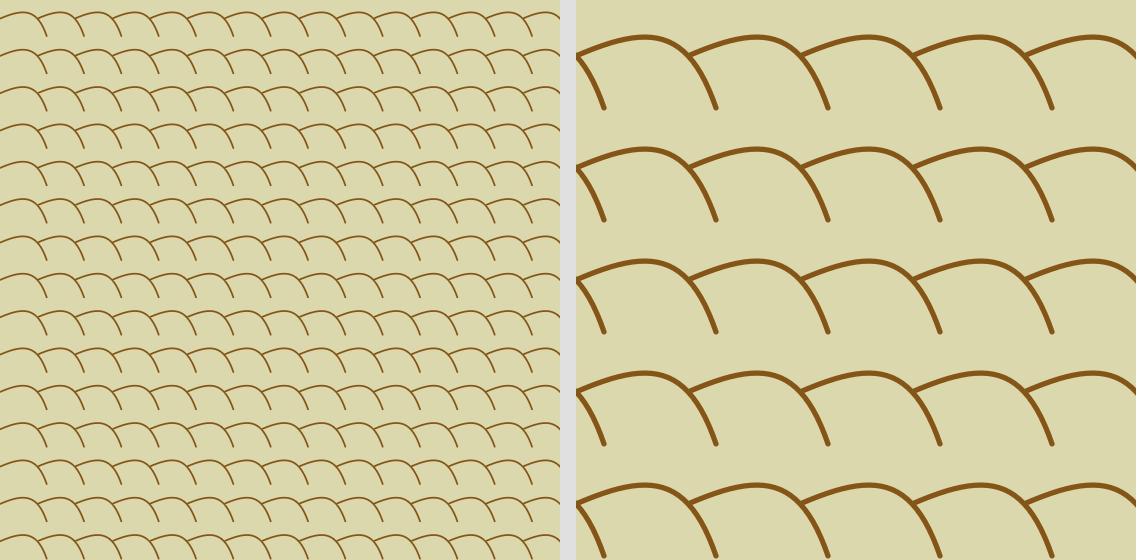
Left: the whole. Right: its middle third, enlarged.
A WebGL 2 fragment shader for this pattern:

```glsl
#version 300 es
precision highp float;
// Rows of thin brown overlapping wave crests on a plain straw ground.
// Each cell holds one cubic curve that leans past its right edge, so every
// pixel measures the distance to its own crest and to the left neighbour's.

#define REPEATS 15.0
#define LINE_WIDTH 0.047
#define SEGMENTS 24
#define GROUND_COLOR vec3(0.862, 0.847, 0.682)
#define LINE_COLOR vec3(0.520, 0.335, 0.095)
// Curve control points in cell units, y up
#define CREST_START vec2(0.010, 0.505)
#define CREST_RISE vec2(0.650, 0.780)
#define CREST_FALL vec2(1.000, 0.762)
#define CREST_END vec2(1.250, 0.037)

uniform vec2 u_resolution;
out vec4 fragColor;

float segmentDistance(vec2 p, vec2 a, vec2 b) {
    vec2 ab = b - a;
    float along = clamp(dot(p - a, ab) / dot(ab, ab), 0.0, 1.0);
    return length(p - a - ab * along);
}

vec2 crestPoint(float t) {
    float s = 1.0 - t;
    return s * s * s * CREST_START + 3.0 * s * s * t * CREST_RISE
         + 3.0 * s * t * t * CREST_FALL + t * t * t * CREST_END;
}

// Distance to the crest, traced as a chain of short segments
float crestDistance(vec2 p) {
    float nearest = 10.0;
    vec2 previous = CREST_START;
    for (int i = 1; i <= SEGMENTS; i++) {
        vec2 next = crestPoint(float(i) / float(SEGMENTS));
        nearest = min(nearest, segmentDistance(p, previous, next));
        previous = next;
    }
    return nearest;
}

void main() {
    vec2 grid = gl_FragCoord.xy / u_resolution * REPEATS;
    vec2 cell = fract(grid);
    float pixelSize = REPEATS / min(u_resolution.x, u_resolution.y);

    // The first column has no neighbour on its left
    float lineDistance = crestDistance(cell);
    if (grid.x >= 1.0) {
        lineDistance = min(lineDistance, crestDistance(cell + vec2(1.0, 0.0)));
    }

    float ink = clamp(0.5 + (0.5 * LINE_WIDTH - lineDistance) / pixelSize, 0.0, 1.0);
    fragColor = vec4(mix(GROUND_COLOR, LINE_COLOR, ink), 1.0);
}
```
